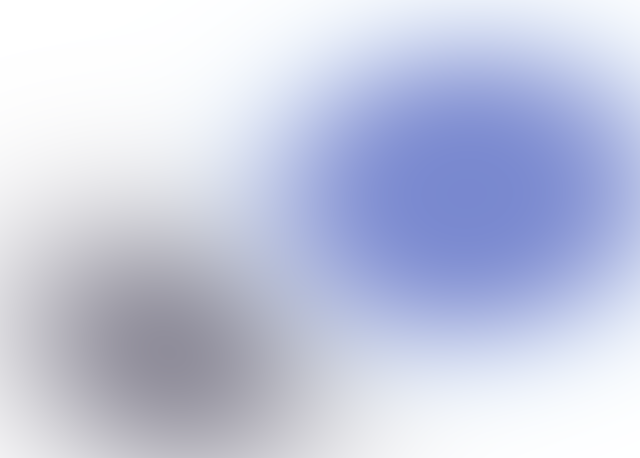
Reproduce this background procedurally as a WebGL 2 fragment shader.

```glsl
#version 300 es
precision highp float;

uniform vec2 u_resolution;
out vec4 fragColor;

// Lengths are in canvas heights; radii mark half strength.
const vec3 PAPER = vec3(1.0, 1.0, 1.0);
const vec3 SLATE = vec3(0.565, 0.555, 0.605);
const vec3 FRINGE = vec3(0.90, 0.955, 0.99);
const vec3 BLUE = vec3(0.475, 0.535, 0.812);

const vec2 SLATE_CENTER = vec2(0.365, 0.230);
const vec2 SLATE_RADII = vec2(0.305, 0.240);
const float SLATE_TILT = -0.44;
const float SLATE_FALLOFF = 2.1;

const vec2 BLUE_CENTER = vec2(1.022, 0.577);
const vec2 BLUE_RADII = vec2(0.387, 0.294);
const float BLUE_TILT = 0.06;
const float BLUE_FALLOFF = 3.2;

const float FRINGE_SCALE = 1.25;
const float FRINGE_FALLOFF = 3.0;

// Soft tilted ellipse: 1 at the center, 0.5 at the radii.
float softEllipse(vec2 p, vec2 center, vec2 radii, float tilt, float falloff) {
    float c = cos(tilt);
    float s = sin(tilt);
    vec2 d = p - center;
    vec2 local = vec2(c * d.x + s * d.y, c * d.y - s * d.x);
    return exp2(-pow(length(local / radii), falloff));
}

void main() {
    vec2 p = gl_FragCoord.xy / u_resolution.y;
    // Keep the composition anchored across the full width.
    p.x *= 1.4 * u_resolution.y / u_resolution.x;

    float slate = softEllipse(p, SLATE_CENTER, SLATE_RADII, SLATE_TILT, SLATE_FALLOFF);
    float fringe = softEllipse(p, BLUE_CENTER, BLUE_RADII * FRINGE_SCALE, BLUE_TILT, FRINGE_FALLOFF);
    float blue = softEllipse(p, BLUE_CENTER, BLUE_RADII, BLUE_TILT, BLUE_FALLOFF);

    // Slate cloud, pale fringe as a tint, then the blue glow.
    vec3 color = mix(PAPER, SLATE, slate);
    color *= mix(vec3(1.0), FRINGE, fringe * (1.0 - blue));
    color = mix(color, BLUE, blue);

    fragColor = vec4(color, 1.0);
}
```
